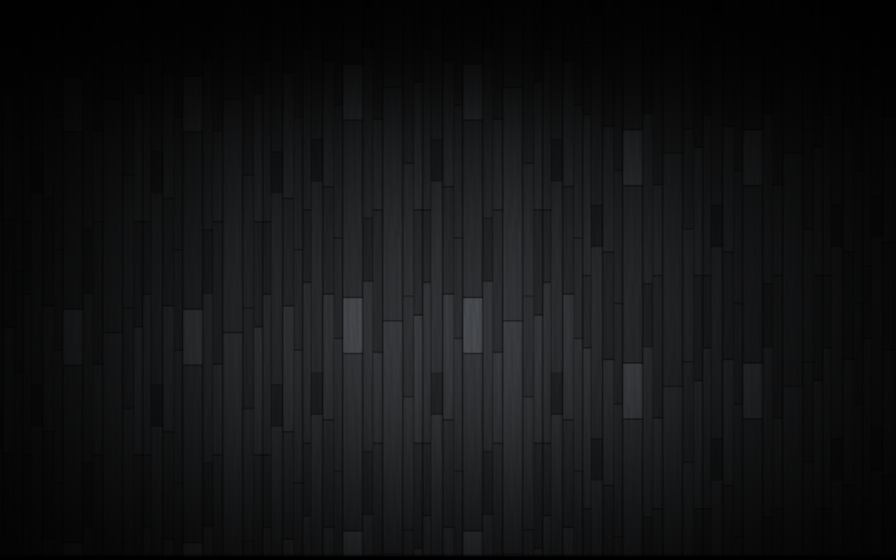
Write a Shadertoy shader that draws this texture.

```glsl
#define TILE_WIDTH 0.5
#define TILE_START 0.0404
#define COLUMNS 14.0
#define PLANK_LENGTH 0.41667
#define GLOW_CENTER vec2(0.805, 0.405)
#define GLOW_RADIUS vec2(0.58, 0.40)
#define GLOW_LEVEL 0.205
#define TINT vec3(0.95, 0.985, 1.04)
#define SEAM_WIDTH 0.0016
#define GRAIN 0.055

// Six strip types: block start, block end, tone inside, tone outside
const vec4 LEFT_STRIP[6] = vec4[6](
    vec4(0.21, 0.90, 0.95, 0.84), vec4(0.26, 0.80, 1.00, 0.87),
    vec4(0.275, 0.515, 1.32, 0.98), vec4(0.935, 0.205, 0.70, 1.00),
    vec4(0.375, 0.375, 1.00, 1.02), vec4(0.27, 0.70, 0.84, 0.98));
const vec4 RIGHT_STRIP[6] = vec4[6](
    vec4(0.60, 0.775, 0.64, 0.97), vec4(0.02, 0.45, 0.82, 0.95),
    vec4(0.275, 0.515, 1.32, 0.98), vec4(0.51, 0.90, 0.95, 0.86),
    vec4(0.375, 0.375, 1.00, 1.02), vec4(0.35, 0.90, 1.03, 0.86));
const float SPLIT[6] = float[6](0.42, 0.55, 1.0, 0.5, 1.0, 0.55);
const float TILE_DROP[5] = float[5](0.06, 0.021, 0.0, 0.117, 0.10);

float hash(vec2 p) {
    return fract(sin(dot(p, vec2(127.1, 311.7))) * 4375.85);
}

// Long wavy fibres made of layered sines
float grain(vec2 p, float seed) {
    float bend = 0.7 * sin(p.y * 17.0 + seed * 40.0) + 0.4 * sin(p.y * 43.0 + seed * 9.0);
    float fibre = sin(p.x * 410.0 + bend * 2.0 + seed * 30.0);
    fibre += 0.8 * sin(p.x * 730.0 - bend * 3.0 + p.y * 21.0);
    fibre += 0.5 * sin(p.x * 290.0 + p.y * 93.0 + seed * 50.0) * sin(p.y * 160.0 + seed * 7.0);
    return fibre * 0.5;
}

// Dark line at a given distance, one pixel soft
float seam(float dist, float width, float pixel) {
    return 1.0 - smoothstep(width * 0.35, width * 0.65 + pixel, abs(dist));
}

float planks(vec2 p, float pixel) {
    // Column within the repeating tile
    float tileX = (p.x - TILE_START) / TILE_WIDTH;
    float tile = floor(tileX);
    float columnX = fract(tileX) * COLUMNS;
    float column = floor(columnX);
    float across = fract(columnX);
    float pitch = TILE_WIDTH / COLUMNS;
    int kind = int(mod(column, 6.0));

    // Strip within the column
    float split = SPLIT[kind];
    bool onRight = across > split;
    vec4 strip = onRight ? RIGHT_STRIP[kind] : LEFT_STRIP[kind];
    float drop = TILE_DROP[clamp(int(tile) + 1, 0, 4)];
    float along = (1.0 - p.y - drop) / PLANK_LENGTH;
    float fromStart = fract(along - strip.x);
    float span = fract(strip.y - strip.x);
    float soft = pixel / PLANK_LENGTH;
    float inside = smoothstep(0.0, soft, fromStart)
                 * (1.0 - smoothstep(span - soft, span, fromStart));

    // Tone: plank shade, fade along its length, small variation
    float tone = mix(strip.w, strip.z, inside);
    tone *= 1.07 - 0.15 * fromStart;
    float seed = hash(vec2(column + (onRight ? 0.5 : 0.0), tile + 3.0));
    tone *= 0.95 + 0.10 * seed;
    tone *= 1.0 + GRAIN * grain(p, seed);

    // End joints and side seams
    float startDist = min(fromStart, 1.0 - fromStart) * PLANK_LENGTH;
    float endDist = (fromStart - span) * PLANK_LENGTH;
    float edgeDist = min(across, 1.0 - across) * pitch;
    float splitDist = (across - split) * pitch;
    tone *= 1.0 - 0.32 * seam(min(startDist, abs(endDist)), SEAM_WIDTH, pixel);
    tone *= 1.0 - 0.40 * seam(edgeDist, SEAM_WIDTH, pixel);
    if (split < 1.0) tone *= 1.0 - 0.20 * seam(splitDist, SEAM_WIDTH, pixel);
    return tone;
}

void mainImage(out vec4 fragColor, in vec2 fragCoord) {
    vec2 uv = fragCoord / iResolution.xy;
    vec2 p = uv * vec2(1.6, 1.0);
    float pixel = 1.0 / iResolution.y;

    // Soft central light, deeper shade at the top
    vec2 offset = (p - GLOW_CENTER) / GLOW_RADIUS;
    float light = GLOW_LEVEL * exp(-dot(offset, offset)) + 0.006;
    light *= 1.0 - 0.55 * smoothstep(0.72, 1.0, uv.y);
    light *= smoothstep(0.004, 0.012, uv.y);

    fragColor = vec4(TINT * light * planks(p, pixel), 1.0);
}
```
